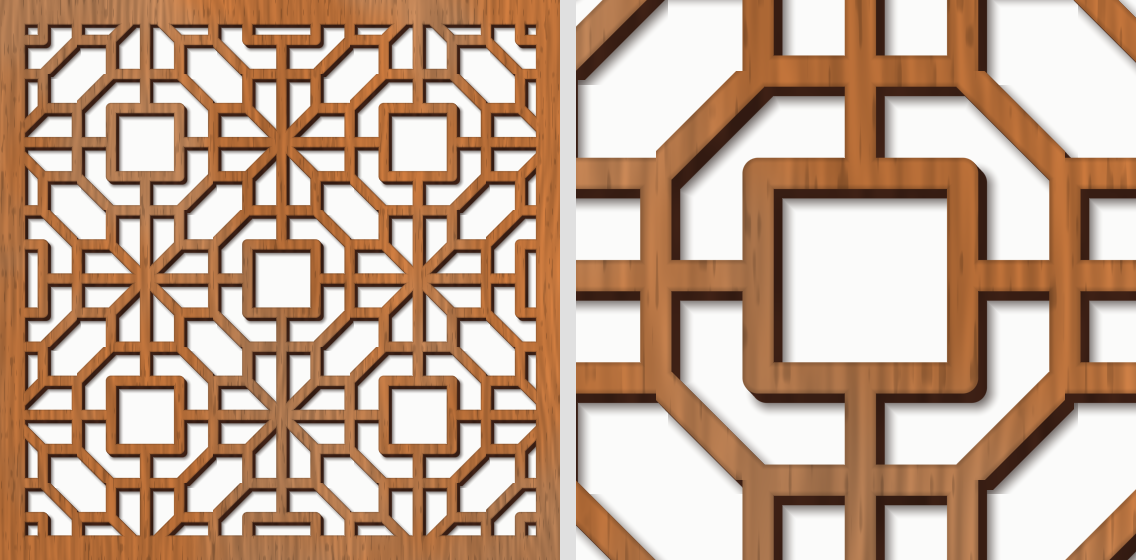
Left: the whole. Right: its middle third, enlarged.
Reproduce this pattern procedurally as a WebGL 1 fragment shader.

```glsl
precision highp float;
uniform vec2 u_resolution;

const float CELL = 0.2435;
const vec2 LATTICE_CENTER = vec2(0.5026, 0.5026);
const vec2 OPENING_CENTER = vec2(0.501, 0.5);
const float OPENING_HALF = 0.456;
const float BAR_HALF = 0.0093;
const vec2 LIGHT_STEP = vec2(0.0052, -0.0056);

float hash(vec2 p) {
  return fract(sin(dot(p, vec2(127.1, 311.7))) * 43758.5453);
}

float noise(vec2 p) {
  vec2 i = floor(p);
  vec2 f = fract(p);
  f = f * f * (3.0 - 2.0 * f);
  float low = mix(hash(i), hash(i + vec2(1.0, 0.0)), f.x);
  float high = mix(hash(i + vec2(0.0, 1.0)), hash(i + 1.0), f.x);
  return mix(low, high, f.y);
}

float fbm(vec2 p) {
  float sum = 0.0;
  float gain = 0.5;
  for (int i = 0; i < 4; i++) {
    sum += gain * noise(p);
    p = p * 2.03 + 17.3;
    gain *= 0.5;
  }
  return sum;
}

float segment(vec2 p, vec2 a, vec2 b) {
  vec2 ab = b - a;
  return length(p - a - ab * clamp(dot(p - a, ab) / dot(ab, ab), 0.0, 1.0));
}

// Distance to bar centre lines; each cell spans -2..2 and folds eightfold
float latticeLines(vec2 p) {
  vec2 cell = floor(p / CELL + 0.5);
  vec2 q = abs(p - cell * CELL) * 4.0 / CELL;
  q = vec2(max(q.x, q.y), min(q.x, q.y));
  float d = segment(q, vec2(2.0, 0.0), vec2(2.0, 1.0));
  if (mod(cell.x + cell.y, 2.0) < 0.5) {
    // Square ring inside an octagon
    d = min(d, segment(q, vec2(1.0, 0.0), vec2(1.0, 1.0)));
    d = min(d, segment(q, vec2(1.0, 0.0), vec2(2.0, 0.0)));
    d = min(d, segment(q, vec2(2.0, 1.0), vec2(1.5, 1.5)));
  } else {
    // Eight-rayed star with stepped arms
    d = min(d, segment(q, vec2(0.0), vec2(2.0, 0.0)));
    d = min(d, segment(q, vec2(0.0), vec2(1.0, 1.0)));
    d = min(d, segment(q, vec2(1.0, 1.0), vec2(2.0, 1.0)));
  }
  return d * CELL / 4.0;
}

float panel(vec2 uv) {
  vec2 edge = abs(uv - OPENING_CENTER);
  float frame = OPENING_HALF - max(edge.x, edge.y);
  return min(frame, latticeLines(uv - LATTICE_CENTER) - BAR_HALF);
}

// Sweeps the panel along the light step to form its thick side walls
float sideWalls(vec2 uv, vec2 depth) {
  float d = 1.0;
  for (int i = 1; i <= 4; i++) {
    d = min(d, panel(uv - depth * float(i) / 4.0));
  }
  return d;
}

vec3 woodColor(vec2 uv) {
  float figure = fbm(uv * vec2(6.0, 1.7));
  float rings = 0.5 + 0.5 * sin(uv.x * 330.0 + figure * 48.0);
  float fibre = noise(uv * vec2(260.0, 14.0) + figure * 5.0);
  float pores = smoothstep(0.72, 0.95, noise(uv * vec2(380.0, 45.0)));
  float patches = fbm(uv * vec2(4.0, 3.0) + 8.0);
  vec3 warm = vec3(0.71, 0.425, 0.215);
  vec3 dull = vec3(0.69, 0.48, 0.32);
  vec3 color = mix(warm, dull, smoothstep(0.38, 0.68, patches + 0.12 * (0.5 - uv.x)));
  color *= 0.90 + 0.10 * rings + 0.14 * (fibre - 0.5) + 0.25 * (figure - 0.4);
  return color * (1.04 - 0.16 * pores);
}

float coverage(float d, float blur) {
  return 1.0 - smoothstep(-blur, blur, d);
}

void main() {
  vec2 uv = gl_FragCoord.xy / u_resolution;
  float pixel = 0.75 / min(u_resolution.x, u_resolution.y);

  // Backing with a soft cast shadow
  float shadow = coverage(panel(uv - LIGHT_STEP * 1.45), 0.0065);
  vec3 color = mix(vec3(0.985, 0.985, 0.98), vec3(0.40, 0.37, 0.36), shadow);

  // Dark side walls
  float grain = noise(uv * vec2(150.0, 30.0));
  vec3 wallColor = vec3(0.22, 0.115, 0.075) * (0.85 + 0.3 * grain);
  color = mix(color, wallColor, coverage(sideWalls(uv, LIGHT_STEP), pixel));

  // Wooden face, slightly burnt along its cut edges
  float face = panel(uv);
  float burn = smoothstep(-0.0035, 0.0, face);
  vec3 wood = woodColor(uv) * (1.0 - 0.16 * burn);
  color = mix(color, wood, coverage(face, pixel));

  gl_FragColor = vec4(color, 1.0);
}
```
